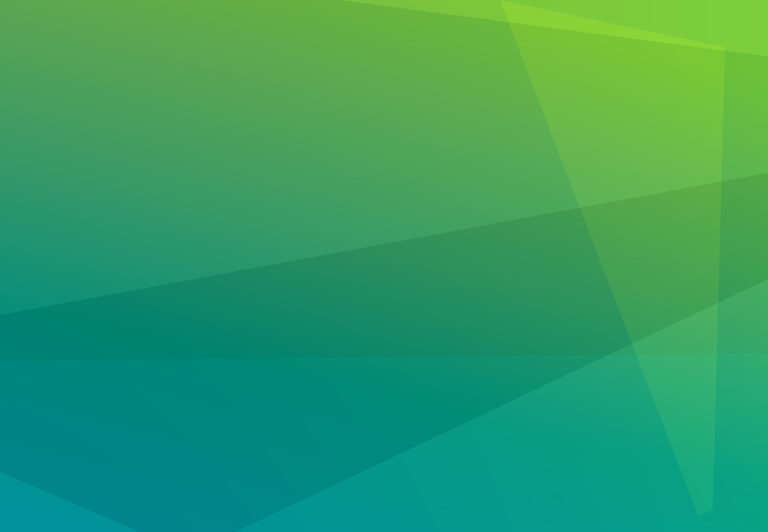
Give the GLSL for this background, as a WebGL 2 fragment shader.

```glsl
#version 300 es
precision highp float;
// Flat translucent facets over a slanted green to teal gradient.
// Each facet is an intersection of smooth half planes that adds a small
// tint; all coordinates are fractions of the canvas, origin lower left.

#define SLANT 0.35
#define RIGHT_GREEN 0.06
#define SHADE_TINT vec3(-0.04, -0.052, -0.042)
#define SHARD_TINT vec3(0.055, 0.036, -0.015)
#define CORNER_TINT vec3(0.065, 0.055, 0.01)
#define FLOOR_TINT vec3(-0.005, 0.02, 0.03)

uniform vec2 u_resolution;
out vec4 fragColor;

// Antialiased coverage of the half plane to the left of the ray a -> b
float leftOf(vec2 p, vec2 a, vec2 b) {
    vec2 along = b - a;
    vec2 normal = vec2(-along.y, along.x);
    float pixelStep = length(normal / u_resolution);
    return clamp(dot(p - a, normal) / pixelStep + 0.5, 0.0, 1.0);
}

// Lime to teal ramp, descending from the upper right
vec3 slantedGradient(vec2 p) {
    float depth = 1.0 - p.y - SLANT * p.x;
    vec3 lime = vec3(0.42, 0.70, 0.22);
    vec3 leaf = vec3(0.36, 0.65, 0.32);
    vec3 jade = vec3(0.23, 0.60, 0.40);
    vec3 teal = vec3(0.04, 0.56, 0.48);
    vec3 lagoon = vec3(0.0, 0.55, 0.58);
    vec3 color = mix(lime, leaf, clamp((depth + 0.2) / 0.2, 0.0, 1.0));
    color = mix(color, jade, clamp(depth / 0.28, 0.0, 1.0));
    color = mix(color, teal, clamp((depth - 0.28) / 0.29, 0.0, 1.0));
    color = mix(color, lagoon, clamp((depth - 0.57) / 0.41, 0.0, 1.0));
    color.g += RIGHT_GREEN * p.x * p.x;
    return color;
}

// Tall narrow shard on the right
float shardMask(vec2 p) {
    vec2 apex = vec2(0.651, 1.0);
    vec2 shoulder = vec2(0.944, 0.911);
    vec2 foot = vec2(0.928, 0.042);
    float mask = leftOf(p, apex, vec2(0.917, 0.0));
    mask *= leftOf(p, shoulder, apex);
    mask *= leftOf(p, foot, shoulder);
    return mask * leftOf(p, vec2(0.866, 0.0), foot);
}

// Wide dark sweep, bounded by two rising edges and the lower left corner
float shadeMask(vec2 p) {
    float mask = leftOf(p, vec2(1.0, 0.675), vec2(0.0, 0.408));
    mask *= leftOf(p, vec2(0.306, 0.0), vec2(1.0, 0.475));
    return mask * leftOf(p, vec2(0.0, 0.113), vec2(0.182, 0.0));
}

void main() {
    vec2 p = gl_FragCoord.xy / u_resolution;
    vec3 color = slantedGradient(p);

    // Bright sliver along the top and cool plane along the bottom
    color += CORNER_TINT * leftOf(p, vec2(0.443, 1.0), vec2(1.0, 0.894));
    color += FLOOR_TINT * leftOf(p, vec2(1.0, 0.336), vec2(0.0, 0.321));

    color += SHADE_TINT * shadeMask(p);
    color += SHARD_TINT * shardMask(p);
    fragColor = vec4(clamp(color, 0.0, 1.0), 1.0);
}
```
